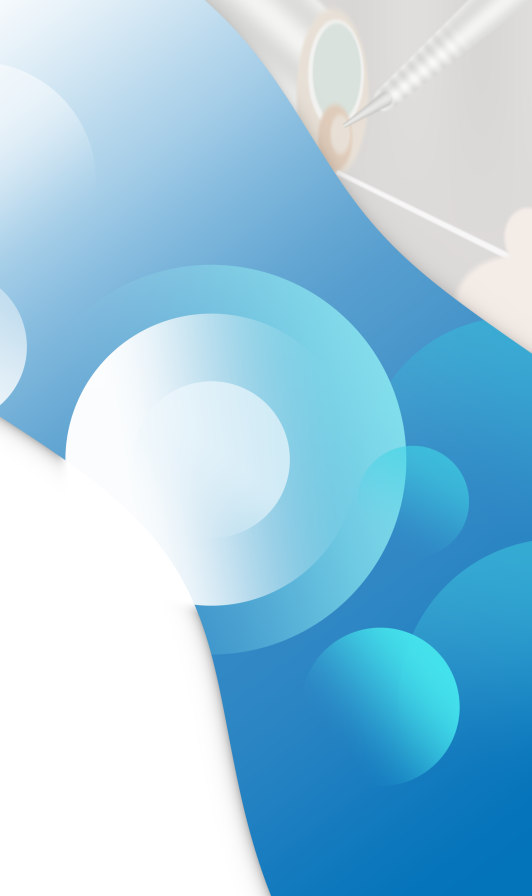
Write a WebGL 2 fragment shader that draws this background.

```glsl
#version 300 es
precision highp float;
// Blue S-shaped band with translucent discs, between a white corner and a pale
// soft workshop scene. Two tanh curves bound the band; each disc is a circle
// whose opacity ramps along its own direction. Unit: canvas height, y up.
uniform vec2 u_resolution;
out vec4 fragColor;

const vec3 WHITE = vec3(1.0);
const vec3 SKY = vec3(0.58, 0.77, 0.89);
const vec3 AZURE = vec3(0.34, 0.62, 0.81);
const vec3 BLUE = vec3(0.19, 0.53, 0.77);
const vec3 DEEP = vec3(0.01, 0.45, 0.73);
const vec3 AQUA = vec3(0.58, 0.95, 0.96);
const vec3 CYAN = vec3(0.27, 0.90, 0.93);
const vec3 TEAL = vec3(0.22, 0.72, 0.85);
const vec3 ICE = vec3(0.93, 0.97, 0.99);
const vec3 BACKDROP = vec3(0.865, 0.857, 0.85);
const vec3 STEEL = vec3(0.91, 0.91, 0.905);
const vec3 CREAM = vec3(0.91, 0.88, 0.84);
const vec3 GLASS = vec3(0.85, 0.885, 0.865);
const vec3 COPPER = vec3(0.88, 0.80, 0.73);
const vec3 SKIN = vec3(0.955, 0.925, 0.905);

const vec2 RING_CENTRE = vec2(0.236, 0.487);
const float RING_OUTER = 0.2175;
const float RING_MIDDLE = 0.163;
const float RING_INNER = 0.0875;
const float SHADOW_WIDTH = 0.007;

// Antialiased coverage of a signed distance, with optional extra blur.
float cover(float d, float blur) {
    float w = 0.7 / u_resolution.y + blur;
    return 1.0 - smoothstep(-w, w, d);
}

float ellipse(vec2 p, vec2 centre, vec2 radii) {
    return (length((p - centre) / radii) - 1.0) * min(radii.x, radii.y);
}

// Tapered rod: x = signed distance, y = position along, z = offset across.
vec3 rod(vec2 p, vec2 a, vec2 b, float ra, float rb) {
    vec2 axis = b - a, q = p - a;
    float t = clamp(dot(q, axis) / dot(axis, axis), 0.0, 1.0);
    float r = mix(ra, rb, t);
    float across = (axis.x * q.y - axis.y * q.x) / length(axis);
    return vec3(length(q - axis * t) - r, t, across / r);
}

// Positive above the band's upper edge.
float upperEdge(vec2 p) {
    float u = p.x - 0.345, bend = tanh(u / 0.0846);
    float slope = 0.68 + 0.922 * (1.0 - bend * bend);
    return (p.y - 0.852 + 0.68 * u + 0.078 * bend) / sqrt(1.0 + slope * slope);
}

// Positive right of the band's lower edge.
float lowerEdge(vec2 p) {
    float v = 0.535 - p.y, bend = tanh(v / 0.1628), k = v / 0.535;
    float slope = 1.544 * (1.0 - bend * bend) + 0.389 * k * k * k;
    return (p.x - 0.2513 * bend - 0.052 * k * k * k * k) / sqrt(1.0 + slope * slope);
}

// Disc whose opacity rises from ramp.x to ramp.y (in radii) along dir.
void disc(inout vec3 col, vec2 p, vec2 centre, float r, vec3 tint, vec2 dir, vec2 ramp, float peak) {
    vec2 q = p - centre;
    float alpha = peak * smoothstep(ramp.x, ramp.y, dot(q, dir) / r);
    col = mix(col, tint, alpha * cover(length(q) - r, 0.0));
}

vec3 scene(vec2 p) {
    vec3 col = BACKDROP + 0.014 * sin(p.x * 42.0 + 1.0) * smoothstep(0.72, 0.95, p.y);
    // Metal barrel with its round head.
    vec3 barrel = rod(p, vec2(0.24, 1.02), vec2(0.345, 0.925), 0.065, 0.06);
    col = mix(col, STEEL + 0.045 * sin(barrel.z * 7.0), cover(barrel.x, 0.003));
    col = mix(col, CREAM, cover(ellipse(p, vec2(0.371, 0.896), vec2(0.04, 0.094)), 0.002));
    col = mix(col, STEEL + 0.04, cover(ellipse(p, vec2(0.375, 0.917), vec2(0.031, 0.061)), 0.001));
    col = mix(col, GLASS, cover(ellipse(p, vec2(0.376, 0.919), vec2(0.027, 0.055)), 0.001));
    col = mix(col, COPPER, cover(ellipse(p, vec2(0.374, 0.846), vec2(0.019, 0.037)), 0.002));
    col = mix(col, CREAM, cover(ellipse(p, vec2(0.380, 0.850), vec2(0.011, 0.022)), 0.002));
    // Ribbed pen, its tip and the thin needle.
    vec3 pen = rod(p, vec2(0.586, 1.026), vec2(0.43, 0.889), 0.026, 0.013);
    float ribs = 0.02 * sin(pen.y * 95.0) * smoothstep(0.4, 0.6, pen.y);
    col = mix(col, STEEL + ribs + 0.045 * cos(pen.z * 4.0 - 1.0), cover(pen.x, 0.001));
    vec3 tip = rod(p, vec2(0.43, 0.889), vec2(0.385, 0.86), 0.008, 0.002);
    col = mix(col, STEEL - 0.1 + 0.1 * cos(tip.z * 2.0), cover(tip.x, 0.001));
    vec3 needle = rod(p, vec2(0.378, 0.807), vec2(0.573, 0.711), 0.0025, 0.0035);
    col = mix(col, vec3(0.97), cover(needle.x, 0.001));
    // Fingertips.
    col = mix(col, SKIN, cover(ellipse(p, vec2(0.573, 0.659), vec2(0.065, 0.055)), 0.004));
    return mix(col, SKIN, cover(ellipse(p, vec2(0.589, 0.735), vec2(0.026, 0.033)), 0.002));
}

vec3 band(vec2 p) {
    float t = dot(vec2(p.x, 1.0 - p.y), vec2(0.6, 0.8));
    vec3 col = mix(WHITE, SKY, smoothstep(-0.08, 0.35, t));
    col = mix(col, AZURE, smoothstep(0.22, 0.52, t));
    col = mix(col, BLUE, smoothstep(0.45, 0.78, t));
    col = mix(col, DEEP, smoothstep(0.74, 1.14, t));
    // Discs at the borders.
    disc(col, p, vec2(-0.026, 0.798), 0.133, WHITE, vec2(-0.6, 0.8), vec2(-0.8, 0.4), 0.5);
    disc(col, p, vec2(-0.056, 0.613), 0.086, WHITE, vec2(-0.3, -0.95), vec2(-2.5, 1.0), 0.88);
    disc(col, p, vec2(0.573, 0.479), 0.167, TEAL, vec2(0.4, 0.9), vec2(-0.5, 1.0), 0.7);
    disc(col, p, vec2(0.625, 0.219), 0.180, TEAL, vec2(0.2, 0.98), vec2(-0.6, 1.0), 0.75);
    // Concentric rings, then the two small discs.
    disc(col, p, RING_CENTRE, RING_OUTER, AQUA, vec2(0.97, 0.2), vec2(-0.7, 1.2), 0.8);
    disc(col, p, RING_CENTRE, RING_MIDDLE, WHITE, vec2(-0.95, -0.2), vec2(-0.95, 0.6), 0.97);
    disc(col, p, RING_CENTRE, RING_INNER, ICE, vec2(0.6, 0.75), vec2(-1.0, 0.2), 0.7);
    disc(col, p, vec2(0.461, 0.440), 0.0625, mix(TEAL, CYAN, 0.6), vec2(0.5, 0.85), vec2(-0.9, 1.0), 0.65);
    disc(col, p, vec2(0.4245, 0.211), 0.0885, CYAN, vec2(0.8, 0.6), vec2(-0.75, 0.95), 0.95);
    return col;
}

void main() {
    vec2 p = gl_FragCoord.xy / u_resolution.y;
    float upper = upperEdge(p), lower = lowerEdge(p);
    // Soft shadows fall outward from the band, but not inside the rings.
    float outside = smoothstep(-0.004, 0.012, length(p - RING_CENTRE) - RING_MIDDLE);
    vec3 corner = WHITE * (1.0 - 0.28 * outside * exp(min(lower, 0.0) / SHADOW_WIDTH));
    vec3 above = scene(p) * (1.0 - 0.12 * exp(-max(upper, 0.0) / SHADOW_WIDTH));
    vec3 col = mix(above, band(p), cover(upper, 0.0));
    fragColor = vec4(mix(col, corner, cover(lower, 0.0)), 1.0);
}
```
